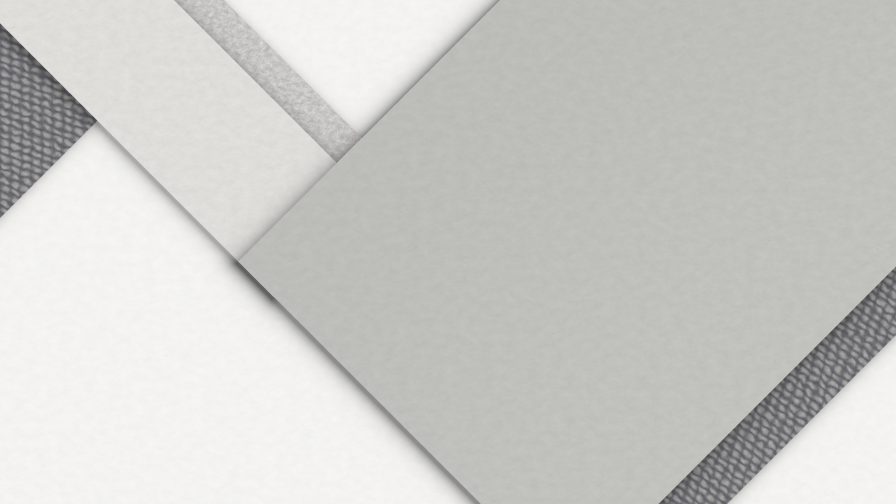
This background is drawn by a Shadertoy shader. Its source:

```glsl
const vec3 WHITE_PAPER = vec3(0.955, 0.953, 0.943);
const vec3 LIGHT_PAPER = vec3(0.872, 0.868, 0.856);
const vec3 GREY_PAPER = vec3(0.750, 0.750, 0.736);
const vec3 ROUGH_PAPER = vec3(0.785, 0.780, 0.770);
const vec3 YARN_DARK = vec3(0.39, 0.39, 0.41);
const vec3 YARN_LIGHT = vec3(0.63, 0.63, 0.625);

// Sheet edges along the two diagonals, in canvas heights
const float LOWER_EDGE = -0.0327;
const float LIGHT_EDGE = 0.244;
const float ROUGH_EDGE = 0.314;
const float KNIT_LEFT_END = 0.306;
const float PANEL_START = 0.701;
const float PANEL_END = 1.631;
const float KNIT_RIGHT_END = 1.727;
const float FAR = 3.0;

const vec2 SHADOW_OFFSET = vec2(0.0, 0.006);
const vec2 STITCHES = vec2(48.0, 66.0);
const float KNIT_TILT = 0.3;
const float GRAIN = 0.045;
const float ROUGH_GRAIN = 0.22;

vec2 gradientAt(vec2 cell) {
    float angle = 6.2832 * fract(sin(dot(cell, vec2(127.1, 311.7))) * 43758.55);
    return vec2(cos(angle), sin(angle));
}

float gradientNoise(vec2 p) {
    vec2 i = floor(p), f = p - i;
    vec2 w = f * f * f * (f * (f * 6.0 - 15.0) + 10.0);
    vec2 e = vec2(1.0, 0.0);
    float a = dot(gradientAt(i), f);
    float b = dot(gradientAt(i + e.xy), f - e.xy);
    float c = dot(gradientAt(i + e.yx), f - e.yx);
    float d = dot(gradientAt(i + e.xx), f - e.xx);
    return mix(mix(a, b, w.x), mix(c, d, w.x), w.y);
}

float fbm(vec2 p) {
    float sum = 0.0, amplitude = 0.5;
    for (int i = 0; i < 4; i++) {
        sum += amplitude * gradientNoise(p);
        p = mat2(1.6, 1.2, -1.2, 1.6) * p + 7.3;
        amplitude *= 0.7;
    }
    return sum;
}

float boxDistance(vec2 p, vec2 low, vec2 high) {
    vec2 d = abs(p - 0.5 * (low + high)) - 0.5 * (high - low);
    return length(max(d, 0.0)) + min(max(d.x, d.y), 0.0);
}

// Staggered, slanted stitches in columns
vec3 knit(vec2 p, float tilt) {
    float c = cos(tilt), s = sin(tilt);
    vec2 g = mat2(c, s, -s, c) * p * STITCHES.x;
    g.y *= STITCHES.y / STITCHES.x;
    g += 0.35 * vec2(gradientNoise(p * 60.0), gradientNoise(p * 60.0 + 31.0));
    float column = floor(g.x);
    g.y += 0.5 * mod(column, 2.0) + 0.5 * fract(g.x);
    vec2 stitch = fract(g) - 0.5;
    float bead = 1.0 - smoothstep(0.1, 0.62, length(stitch * vec2(0.9, 1.1)));
    float fuzz = 0.45 * fbm(p * 110.0);
    return mix(YARN_DARK, YARN_LIGHT, clamp(bead + fuzz, -0.15, 1.2));
}

// Darkens what lies below a sheet, then lays the sheet on top
void lay(inout vec3 color, vec3 sheet, vec2 q, vec2 low, vec2 high,
         float shadow, float blur) {
    float aa = 0.75 / iResolution.y;
    float fall = max(boxDistance(q + SHADOW_OFFSET, low, high), 0.0);
    color *= 1.0 - shadow * exp(-fall / blur);
    color = mix(color, sheet, smoothstep(aa, -aa, boxDistance(q, low, high)));
}

void mainImage(out vec4 fragColor, in vec2 fragCoord) {
    vec2 p = fragCoord / iResolution.y;
    // q.x runs down to the right, q.y up to the right
    vec2 q = vec2(p.x + 1.0 - p.y, p.x - 1.0 + p.y) * 0.70711;

    // Paper grain with soft fibres
    float grain = fbm(p * vec2(42.0, 62.0));
    float fibre = smoothstep(0.3, 0.6, abs(gradientNoise(p * vec2(48.0, 95.0) + 3.0 * grain)));
    float paper = 1.0 + GRAIN * grain - 0.015 * fibre;
    float rough = 1.0 + ROUGH_GRAIN * fbm(p * vec2(80.0, 105.0));
    float panelLight = 0.985 + 0.025 * smoothstep(PANEL_START, PANEL_END, q.x);

    vec3 color = WHITE_PAPER * (1.0 + 0.6 * (paper - 1.0));

    // Knitted pieces
    lay(color, knit(p, 0.0), q, vec2(-FAR), vec2(KNIT_LEFT_END, 0.0), 0.16, 0.010);
    lay(color, knit(p, KNIT_TILT), q, vec2(PANEL_START, LOWER_EDGE),
        vec2(KNIT_RIGHT_END, FAR), 0.20, 0.010);

    // Strips
    lay(color, ROUGH_PAPER * rough, q, vec2(-FAR, 0.0),
        vec2(PANEL_START + 0.1, ROUGH_EDGE), 0.22, 0.008);
    lay(color, LIGHT_PAPER * paper, q, vec2(-FAR, LOWER_EDGE),
        vec2(PANEL_START + 0.1, LIGHT_EDGE), 0.30, 0.011);

    // Large panel
    lay(color, GREY_PAPER * paper * panelLight, q, vec2(PANEL_START, LOWER_EDGE),
        vec2(PANEL_END, FAR), 0.28, 0.014);

    fragColor = vec4(clamp(color, 0.0, 1.0), 1.0);
}
```
